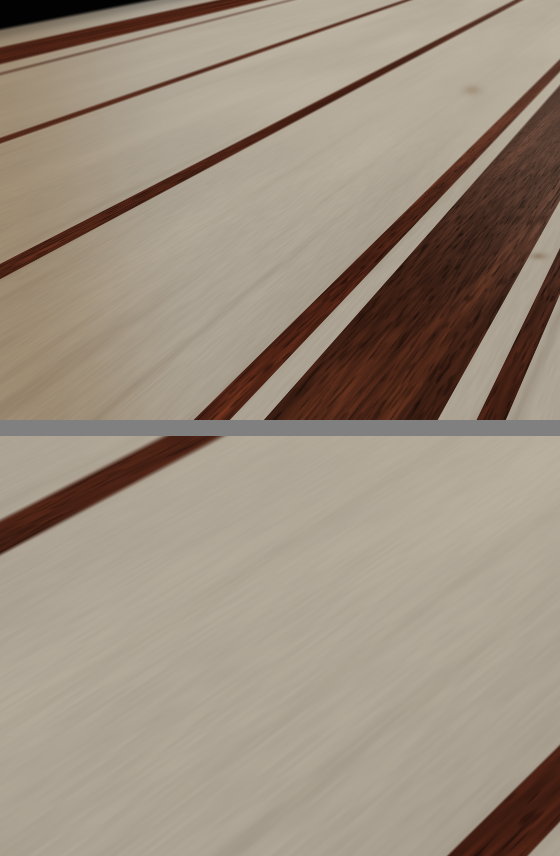
Top: the whole. Bottom: its middle third, enlarged.
Write a Shadertoy shader that draws this texture.

```glsl
const vec2 VANISHING = vec2(1.75, 1.269);
const vec3 MAPLE = vec3(0.675, 0.640, 0.580);
const vec3 MAPLE_WARM = vec3(0.615, 0.540, 0.440);
const vec3 WALNUT = vec3(0.235, 0.115, 0.072);
const vec3 WALNUT_HAZE = vec3(0.370, 0.280, 0.235);
const vec3 REDWOOD = vec3(0.310, 0.135, 0.080);
const vec3 BACKDROP = vec3(0.008);

// Inlays: near edge, far edge across the board, redness, opacity
const int INLAY_COUNT = 7;
const vec4 INLAYS[INLAY_COUNT] = vec4[](
    vec4(0.430, 0.485, 0.35, 1.0),
    vec4(0.558, 0.884, 0.00, 1.0),
    vec4(0.948, 1.016, 0.90, 1.0),
    vec4(1.874, 1.950, 0.55, 1.0),
    vec4(2.864, 2.930, 0.60, 0.95),
    vec4(3.900, 3.960, 0.60, 0.55),
    vec4(4.148, 4.580, 0.75, 1.0));

float hash(vec2 p) {
    vec3 q = fract(p.xyx * vec3(0.1031, 0.1030, 0.0973));
    q += dot(q, q.yzx + 33.33);
    return fract((q.x + q.y) * q.z);
}

float noise(vec2 p) {
    vec2 i = floor(p), f = fract(p);
    f = f * f * (3.0 - 2.0 * f);
    return mix(mix(hash(i), hash(i + vec2(1, 0)), f.x),
               mix(hash(i + vec2(0, 1)), hash(i + vec2(1, 1)), f.x), f.y);
}

float fbm(vec2 p) {
    float sum = 0.0, amp = 0.5;
    for (int i = 0; i < 4; i++) {
        sum += amp * noise(p);
        p = p * 2.03 + 17.0;
        amp *= 0.5;
    }
    return sum;
}

float band(float x, float lo, float hi, float soft) {
    return smoothstep(lo - soft, lo + soft, x) - smoothstep(hi - soft, hi + soft, x);
}

// Soft elliptical mark
float spot(vec2 p, vec2 center, vec2 radius) {
    vec2 d = (p - center) / radius;
    return exp(-dot(d, d));
}

vec3 mapleColor(vec2 p, vec2 board, float focus) {
    float warmth = 1.0 - smoothstep(0.0, 0.48, p.x + 0.15 * (p.y - 0.4));
    vec3 color = mix(MAPLE, MAPLE_WARM, 0.9 * warmth);
    color *= 1.0 + 0.07 * smoothstep(0.35, 0.85, p.y) * smoothstep(0.1, 0.8, p.x);
    color *= 0.96 + 0.08 * fbm(board * vec2(5.0, 2.5));

    // Long growth lines and short fibres
    float wave = board.x + 0.025 * noise(board * vec2(2.0, 3.0));
    float growth = pow(noise(vec2(wave * 28.0, board.y * 1.3)), 4.0);
    float fibre = noise(board * vec2(190.0, 38.0)) - 0.5;
    color *= 1.0 - focus * 0.10 * growth * vec3(0.8, 1.0, 1.15);
    color *= 1.0 + focus * 0.045 * fibre;

    // Mineral marks and a small knot
    float marks = 0.14 * spot(p, vec2(1.125, 0.785), vec2(0.022, 0.012))
                + 0.22 * spot(p, vec2(1.283, 0.390), vec2(0.018, 0.008));
    return color * (1.0 - marks * vec3(0.7, 1.0, 1.3));
}

vec3 darkWoodColor(vec2 p, vec2 board, float redness, float focus) {
    float figure = fbm(vec2(board.x * 16.0 + board.y * 1.8, board.y * 2.5));
    float fibre = noise(vec2(board.x * 170.0 + board.y * 14.0, board.y * 30.0));
    float pores = smoothstep(0.62, 0.9, noise(vec2(board.x * 240.0, board.y * 48.0)));
    vec3 color = mix(WALNUT, REDWOOD, redness);
    float haze = smoothstep(0.8, 1.4, p.x) * smoothstep(0.05, 0.7, p.y);
    color = mix(color, WALNUT_HAZE, 0.85 * haze * (1.0 - 0.45 * redness));
    color *= 0.78 + 0.5 * figure;
    color *= 1.0 + focus * (0.45 * (fibre - 0.5) - 0.3 * pores);
    return color + focus * vec3(0.06, 0.03, 0.015) * smoothstep(0.5, 0.75, figure);
}

void mainImage(out vec4 fragColor, in vec2 fragCoord) {
    vec2 p = fragCoord / iResolution.y;

    // Board plane: x across the strips, y along them
    float depth = 1.0 / (VANISHING.y - p.y);
    vec2 board = vec2((VANISHING.x - p.x) * depth, depth);
    float focus = 1.0 - 0.85 * smoothstep(0.42, 0.85, p.y);
    float blur = mix(0.0045, 0.0013, focus);
    float soft = blur * depth * sqrt(1.0 + board.x * board.x);

    vec3 color = mapleColor(p, board, focus);
    for (int i = 0; i < INLAY_COUNT; i++) {
        vec4 inlay = INLAYS[i];
        vec3 wood = darkWoodColor(p, board, inlay.z, focus);
        color = mix(color, wood, inlay.w * band(board.x, inlay.x, inlay.y, soft));
    }

    // Shaded far edge and the dark room behind it
    color *= 1.0 - 0.25 * smoothstep(4.55, 5.1, board.x);
    color = mix(color, BACKDROP, smoothstep(5.15 - 1.5 * soft, 5.15 + 1.5 * soft, board.x));
    fragColor = vec4(color, 1.0);
}
```
